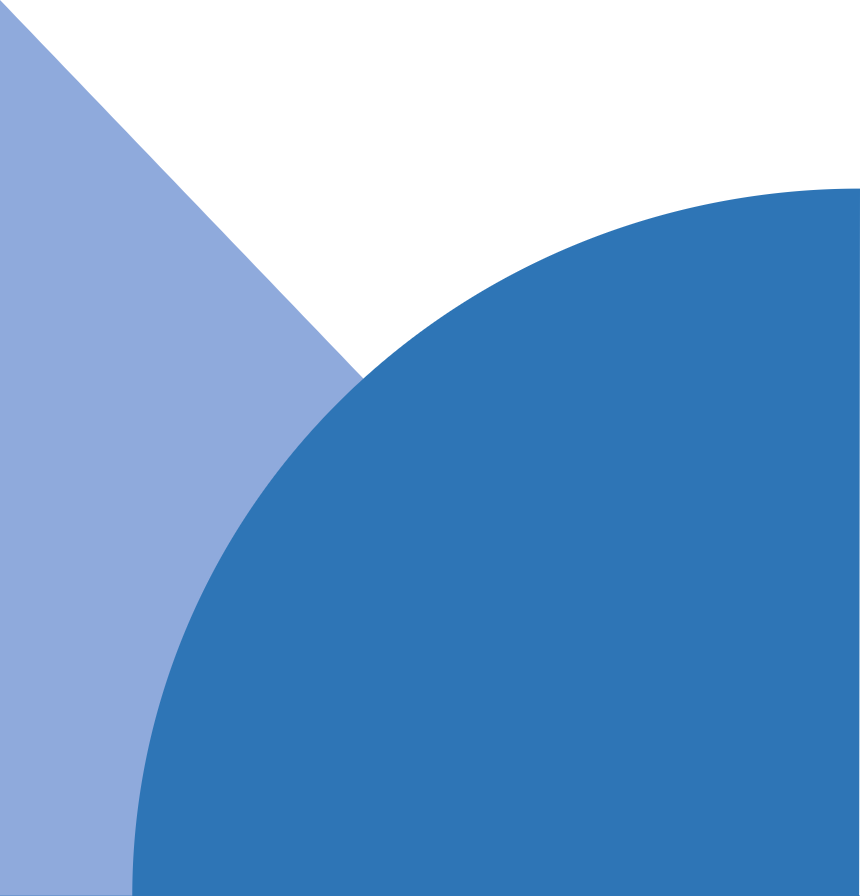
This background is drawn by a WebGL 1 fragment shader. Its source:

```glsl
precision highp float;
// A large blue quarter ellipse rises from the lower right corner over a pale
// blue triangle that fills the white canvas below its falling diagonal.
// Each shape is a signed distance, turned into smooth coverage and layered.

uniform vec2 u_resolution;

const vec3 WHITE = vec3(1.0);
const vec3 PALE_BLUE = vec3(0.561, 0.667, 0.863);
const vec3 DEEP_BLUE = vec3(0.180, 0.459, 0.714);

// Signed distance to the line through point a with the given normal.
float lineDistance(vec2 p, vec2 a, vec2 normal) {
  return dot(p - a, normalize(normal));
}

// Approximate signed distance to an axis-aligned ellipse, exact at its edge.
float ellipseDistance(vec2 p, vec2 center, vec2 radii) {
  vec2 q = (p - center) / radii;
  float k = length(q);
  return k * (k - 1.0) / max(length(q / radii), 1e-4);
}

// Coverage of a shape with an edge one pixel wide.
float coverage(float dist, float pixel) {
  return clamp(0.5 - dist / pixel, 0.0, 1.0);
}

void main() {
  // Units of canvas height, with the width following the aspect ratio.
  float pixel = 1.0 / u_resolution.y;
  vec2 p = gl_FragCoord.xy * pixel;
  float width = u_resolution.x * pixel;

  // Pale triangle below the diagonal from upper left to lower right.
  float triangle = lineDistance(p, vec2(0.0, 1.0), vec2(1.0, width));
  vec3 color = mix(WHITE, PALE_BLUE, coverage(triangle, pixel));

  // Faint darker line along the bottom border.
  float border = lineDistance(p, vec2(0.0, 0.0007), vec2(0.0, 1.0));
  color = mix(color, DEEP_BLUE, 0.5 * coverage(border, pixel));

  // Deep blue quarter ellipse; its right side leans in slightly at the foot.
  vec2 center = vec2(0.9988 * width, 0.0);
  vec2 radii = vec2(0.8450 * width, 0.7895);
  float ellipse = ellipseDistance(p, center, radii);
  vec2 foot = vec2(0.9990 * width, 0.0);
  vec2 top = vec2(width, radii.y);
  float rightCut = lineDistance(p, foot, vec2(top.y, foot.x - top.x));
  float dome = coverage(ellipse, pixel) * coverage(rightCut, pixel);
  color = mix(color, DEEP_BLUE, dome);

  gl_FragColor = vec4(color, 1.0);
}
```
